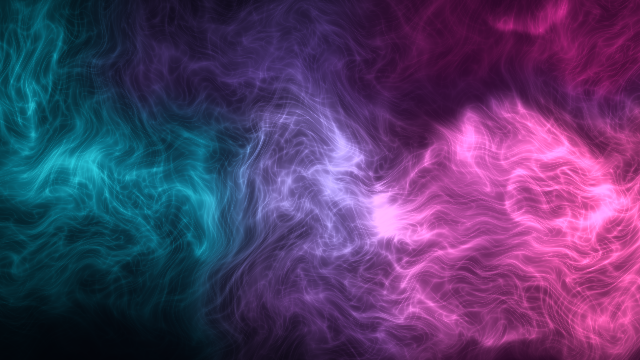
Write a WebGL 1 fragment shader that draws this background.

```glsl
precision highp float;
uniform vec2 u_resolution;

float glow(vec2 p, vec2 center, vec2 size) {
    vec2 d = (p - center) / size;
    return exp(-dot(d, d));
}

// Curved fold: crisp on the outside, feathered towards its center
float fold(vec2 p, vec2 center, float radius, float facing, float spread, float width) {
    vec2 d = p - center;
    float angle = abs(mod(atan(d.y, d.x) - facing + 3.1416, 6.2832) - 3.1416);
    float depth = (radius - length(d)) / width;
    float falloff = depth < 0.0 ? 8.0 : 1.0;
    return exp(-depth * depth * falloff) * smoothstep(spread, spread * 0.3, angle);
}

vec2 swirl(vec2 p) {
    p += 0.028 * sin(p.yx * vec2(9.0, 11.0) + vec2(0.4, 2.1));
    p += 0.015 * sin(p.yx * vec2(23.0, 19.0) + vec2(3.2, 1.0));
    return p + 0.007 * sin(p.yx * vec2(47.0, 53.0) + vec2(1.7, 4.0));
}

// Layered sine ridges, bent and broken up at each finer scale
float wisps(vec2 p) {
    float sum = 0.0;
    float weight = 0.3;
    for (int i = 0; i < 8; i++) {
        p = mat2(0.62, 0.78, -0.78, 0.62) * p * 1.53 + 1.7;
        p += 0.6 * sin(p.yx * vec2(1.1, 0.8) + float(i) * vec2(1.3, 2.4));
        float ridge = 1.0 - abs(sin(p.x + 0.8 * sin(p.y * 0.6)));
        sum += weight * ridge * ridge * ridge * (1.0 + 0.8 * sin(p.y * 0.7 + p.x * 0.3));
        weight *= 0.88;
    }
    return sum;
}

vec3 smokeTint(vec2 p) {
    vec3 tint = mix(vec3(0.02, 0.56, 0.63), vec3(0.53, 0.47, 0.75), smoothstep(0.52, 0.76, p.x));
    tint = mix(tint, vec3(0.86, 0.41, 0.71), smoothstep(0.90, 1.22, p.x));
    tint = mix(tint, vec3(1.0, 0.40, 0.67), smoothstep(1.3, 1.65, p.x));
    float upper = smoothstep(0.62, 0.80, p.y);
    tint = mix(tint, vec3(0.37, 0.27, 0.56), upper * smoothstep(0.18, 0.45, p.x));
    tint = mix(tint, vec3(0.76, 0.17, 0.48), smoothstep(0.70, 0.84, p.y) * smoothstep(0.9, 1.3, p.x));
    float lower = smoothstep(0.40, 0.08, p.y) * smoothstep(0.55, 0.75, p.x);
    return mix(tint, vec3(0.48, 0.28, 0.58), lower * smoothstep(1.35, 0.95, p.x));
}

void main() {
    vec2 p = gl_FragCoord.xy / u_resolution * vec2(1.778, 1.0);
    vec2 q = swirl(p);

    // Teal plume and drifting band
    float smoke = 0.75 * glow(q, vec2(0.04, 0.83), vec2(0.14, 0.18));
    smoke += 0.50 * glow(q, vec2(0.42, 0.46), vec2(0.34, 0.14));
    smoke += 0.38 * glow(q, vec2(0.14, 0.50), vec2(0.32, 0.27));
    smoke += 0.20 * glow(q, vec2(0.30, 0.26), vec2(0.30, 0.13));

    // Lavender cloud and its purple base
    smoke += 0.50 * glow(q, vec2(0.84, 0.48), vec2(0.21, 0.19));
    smoke += 0.36 * glow(q, vec2(1.02, 0.50), vec2(0.13, 0.14));
    smoke += 0.65 * glow(q, vec2(0.92, 0.20), vec2(0.28, 0.21));

    // Pink mass below a peaked ridge, with darker hollows
    float ridge = 0.73 - 0.50 * abs(q.x - 1.40);
    float mass = smoothstep(-0.03, 0.08, ridge - q.y);
    mass *= smoothstep(0.96, 1.16, q.x) * smoothstep(-0.06, 0.16, q.y);
    smoke += 0.62 * mass;
    smoke += 0.40 * glow(q, vec2(1.62, 0.42), vec2(0.20, 0.19));
    smoke -= 0.34 * glow(q, vec2(1.20, 0.49), vec2(0.10, 0.08));
    smoke -= 0.24 * glow(q, vec2(1.36, 0.34), vec2(0.06, 0.12));

    // Thin haze above
    smoke += 0.38 * glow(q, vec2(0.45, 0.80), vec2(0.32, 0.28));
    smoke += 0.42 * glow(q, vec2(0.86, 0.74), vec2(0.20, 0.24));
    smoke += 0.20 * glow(q, vec2(1.10, 0.90), vec2(0.35, 0.25));
    smoke += 0.52 * glow(q, vec2(1.76, 0.82), vec2(0.24, 0.32));

    // Bright curled edges
    vec2 s = mix(p, q, 0.7);
    float curls = 0.28 * fold(s, vec2(0.05, 0.82), 0.13, -0.3, 1.7, 0.04);
    curls += 0.36 * fold(s, vec2(0.81, 0.47), 0.19, 1.9, 2.0, 0.05);
    curls += 0.38 * fold(s, vec2(0.60, 0.39), 0.10, 3.4, 1.4, 0.025);
    curls += 0.24 * fold(s, vec2(0.83, 0.38), 0.24, 0.5, 1.4, 0.05);
    curls += 0.50 * fold(s, vec2(1.16, 0.46), 0.125, 3.3, 2.1, 0.034);
    curls += 0.38 * fold(s, vec2(1.48, 0.44), 0.085, 3.0, 2.2, 0.025);
    curls += 0.34 * fold(s, vec2(1.41, 0.24), 0.20, -1.9, 1.6, 0.035);
    curls += 0.42 * fold(s, vec2(1.46, 1.02), 0.12, -1.2, 1.7, 0.035);
    float crest = (ridge - q.y - 0.03) / 0.03;
    curls += 0.20 * exp(-crest * crest) * smoothstep(1.0, 1.2, q.x) * smoothstep(1.7, 1.5, q.x);

    // Two crossing sets of filaments modulate the density
    float threads = wisps(q * 3.5) + wisps(q.yx * vec2(-4.6, 4.6) + 5.3);
    float density = max(smoke, 0.0) * (0.42 + 1.1 * threads);
    density += curls * (0.40 + 1.1 * threads);
    density /= 1.0 + 0.18 * density * density;

    // Dark backdrop, tinted smoke and pale highlights
    vec3 color = vec3(0.006, 0.012, 0.03);
    color += vec3(0.05, 0.015, 0.07) * glow(p, vec2(0.9, 0.6), vec2(0.6, 0.5));
    color += vec3(0.12, 0.0, 0.09) * smoothstep(0.75, 1.35, p.x);
    color += smokeTint(q) * density;
    color += vec3(0.16, 0.20, 0.15) * smoothstep(0.72, 1.3, density);
    gl_FragColor = vec4(min(color, 1.0), 1.0);
}
```
